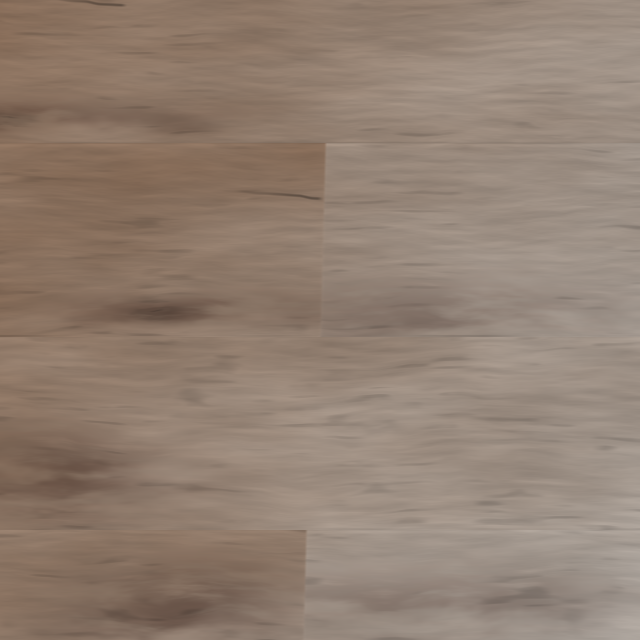
Reproduce this texture procedurally as a three.js fragment shader.

```glsl
// Weathered wood plank floor: long horizontal boards, staggered butt joints, soft grain and stains.
#define ROW_HEIGHT 0.302
#define ROW_START 0.172
#define SEAM_WIDTH 0.0028
#define EDGE_SOFTNESS 0.003
#define GRAIN_CONTRAST 0.17
#define PATCH_CONTRAST 0.15
#define STREAK_STRENGTH 0.12
#define STAIN_STRENGTH 1.0
#define WARM_WOOD vec3(0.528, 0.420, 0.340)
#define PALE_WOOD vec3(0.652, 0.614, 0.580)
#define STAIN_TINT vec3(0.71, 0.66, 0.65)

varying vec2 vUv;

float hash(vec2 p) {
  return fract(sin(dot(p, vec2(127.1, 311.7))) * 43758.5453);
}

float noise(vec2 p) {
  vec2 cell = floor(p);
  vec2 f = fract(p);
  f = f * f * (3.0 - 2.0 * f);
  return mix(mix(hash(cell), hash(cell + vec2(1.0, 0.0)), f.x),
             mix(hash(cell + vec2(0.0, 1.0)), hash(cell + vec2(1.0, 1.0)), f.x), f.y);
}

float fbm(vec2 p) {
  float sum = 0.0;
  float weight = 0.5;
  for (int i = 0; i < 4; i++) {
    sum += weight * noise(p);
    p = p * 2.03 + 17.3;
    weight *= 0.5;
  }
  return sum / 0.9375;
}

// One board: side is 0 left of the butt joint, 1 right of it.
vec3 board(vec2 p, float row, float odd, float side, float joint) {
  vec2 seed = vec2(row * 7.3 + side * 31.7, row * 13.1 + side * 5.9);
  float across = (p.y - ROW_START) / ROW_HEIGHT - row;
  float upper = step(0.5, row);

  // Stain centre: low in the board, higher in the lower rows
  vec2 center = vec2(mix(0.08 + 0.19 * odd, joint + 0.2, side),
                     ROW_START + ROW_HEIGHT * (row + 0.3 - 0.24 * row + 0.08 * row * row));
  vec2 size = mix(vec2(0.19, mix(0.062, 0.024, upper)), vec2(0.3, 0.05), side);
  vec2 q = p - center;

  // Grain follows a gentle wave and bends around the stain
  float bend = exp(-dot(q / vec2(0.09, 0.035), q / vec2(0.09, 0.035)));
  vec2 g = p + seed;
  g.y += 0.03 * (fbm(vec2(g.x * 4.0, g.y * 9.0)) - 0.5) - 0.4 * q.y * bend;
  float fine = fbm(vec2(g.x * 13.0, g.y * 125.0));
  float broad = fbm(vec2(g.x * 3.6, g.y * 11.0));
  float ragged = fbm(g * vec2(9.0, 34.0));

  // Warm to pale across the floor, shifted per board
  float tone = 0.05 + 0.67 * p.x + 0.3 * (1.0 - p.y) + odd * mix(-0.05, 0.08, side);
  tone -= 0.28 * odd * (1.0 - side) * smoothstep(0.5, 0.95, across) * p.x / joint;
  tone += 0.36 * (broad - 0.5);
  vec3 color = mix(WARM_WOOD, PALE_WOOD, clamp(tone, -0.1, 1.1));
  color *= 1.0 + GRAIN_CONTRAST * (fine - 0.5) + PATCH_CONTRAST * (broad - 0.5);

  // Sparse short dark streaks, gathered in patches
  float streak = smoothstep(0.6, 0.95, noise(vec2(g.x * 17.0, g.y * 150.0)));
  color *= 1.0 - STREAK_STRENGTH * streak * smoothstep(0.42, 0.68, ragged);

  // Streaky stain with a ragged outline
  vec2 s = q / size + 1.3 * (vec2(broad, ragged) - 0.5);
  float stain = exp(-dot(s, s)) * smoothstep(0.2, 0.62, 0.4 * fine + 0.6 * ragged);
  color *= mix(vec3(1.0), STAIN_TINT, STAIN_STRENGTH * stain * (1.0 - 0.3 * side));

  // Smudged knot and a hairline crack in the upper left boards
  float upperLeft = upper * (1.0 - side);
  vec2 k = (q + vec2(0.015 + 0.065 * (1.0 - odd), 0.006)) / vec2(0.038, 0.012);
  k += 2.2 * (vec2(ragged, fine) - 0.5);
  float radius = length(k);
  float knot = exp(-radius * radius) * (0.8 + 0.2 * cos(radius * 7.0));
  color *= 1.0 - 0.24 * upperLeft * knot;

  float crackEnd = mix(0.2, joint, odd);
  float crackY = 0.715 - 0.24 * (p.x - crackEnd) + 0.012 * (noise(vec2(p.x * 45.0, row)) - 0.5);
  float crack = 1.0 - smoothstep(0.0003, 0.0036, abs(across - crackY) * ROW_HEIGHT);
  crack *= smoothstep(crackEnd - 0.16, crackEnd - 0.03, p.x);
  crack *= 1.0 - smoothstep(crackEnd - 0.012, crackEnd, p.x);
  color *= 1.0 - 0.32 * upperLeft * crack;
  return color;
}

void main() {
  vec2 p = vUv;
  float rowCoord = (p.y - ROW_START) / ROW_HEIGHT;
  float row = floor(rowCoord);
  float across = rowCoord - row;
  float odd = mod(row, 2.0);

  // Butt joint in every second row
  float joint = 0.49 + 0.015 * row + 0.008 * (across - 0.5);
  float toJoint = p.x - joint;
  float rightSide = odd * smoothstep(-EDGE_SOFTNESS, EDGE_SOFTNESS, toJoint);
  vec3 color = mix(board(p, row, odd, 0.0, joint), board(p, row, odd, 1.0, joint), rightSide);
  float jointLine = 1.0 - smoothstep(0.0, 2.0 * SEAM_WIDTH, abs(toJoint));
  color *= 1.0 + 0.015 * odd * jointLine;

  // Long seams: faint broken groove with a pale bevel beneath
  float seam = floor(rowCoord + 0.5);
  float toSeam = (rowCoord - seam) * ROW_HEIGHT;
  float wear = smoothstep(0.25, 0.8, noise(vec2(p.x * 7.0, seam * 4.7)));
  float groove = 1.0 - smoothstep(0.0, SEAM_WIDTH, abs(toSeam - 0.001));
  float bevel = 1.0 - smoothstep(0.0, 1.8 * SEAM_WIDTH, abs(toSeam + 0.003));
  color *= 1.0 - groove * mix(0.02, 0.14, wear) + 0.045 * bevel;

  gl_FragColor = vec4(color, 1.0);
}
```
